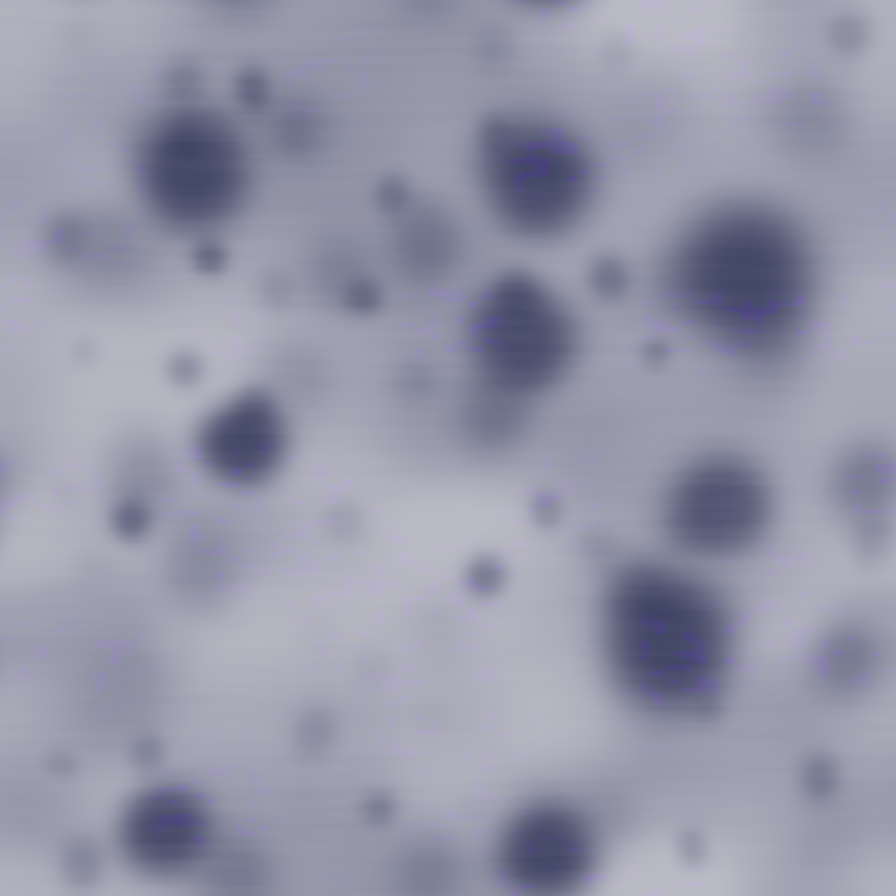
A Shadertoy shader for this texture:

```glsl
// Soft, out-of-focus indigo spots on a pale grey-lilac ground.
// Three wrapped layers of scattered blurs dim a cloudy haze; faint
// horizontal brush streaks and sparse violet flecks finish the surface.

const vec3 PALE = vec3(0.73, 0.73, 0.775);
const vec3 INDIGO = vec3(0.215, 0.235, 0.365);
const vec3 VIOLET_SHIFT = vec3(0.015, -0.025, 0.075);
const float HAZE = 0.31;
const float STREAK = 0.022;
const float WARP = 0.012;

// Integer hash: four random values in 0..1 per cell and seed
vec4 hash4(ivec2 cell, int seed) {
    uvec4 h = uvec4(cell.x, cell.y, seed, cell.x + 7 * cell.y + 31 * seed);
    h = h * 1664525u + 1013904223u;
    h.x += h.y * h.w; h.y += h.z * h.x; h.z += h.x * h.y; h.w += h.y * h.z;
    h ^= h >> 16u;
    h.x += h.y * h.w; h.y += h.z * h.x; h.z += h.x * h.y; h.w += h.y * h.z;
    return vec4(h >> 8u) / 16777216.0;
}

ivec2 wrapCell(ivec2 cell, ivec2 count) {
    return (cell + count) % count;
}

// Value noise that repeats after a whole number of cells
float tileNoise(vec2 uv, ivec2 count, int seed) {
    vec2 p = fract(uv) * vec2(count);
    ivec2 cell = ivec2(floor(p));
    vec2 f = fract(p);
    f = f * f * f * (f * (f * 6.0 - 15.0) + 10.0);
    float a = hash4(wrapCell(cell, count), seed).x;
    float b = hash4(wrapCell(cell + ivec2(1, 0), count), seed).x;
    float c = hash4(wrapCell(cell + ivec2(0, 1), count), seed).x;
    float d = hash4(wrapCell(cell + ivec2(1, 1), count), seed).x;
    return mix(mix(a, b, f.x), mix(c, d, f.x), f.y);
}

// Light left after one layer of blurred spots, one spot per cell
float spotLayer(vec2 uv, int count, vec2 radiusRange, vec2 strengthRange,
                float bias, float edge, int seed) {
    vec2 p = fract(uv) * float(count);
    ivec2 cell = ivec2(floor(p));
    float light = 1.0;
    for (int y = -1; y <= 1; y++)
    for (int x = -1; x <= 1; x++) {
        ivec2 neighbour = cell + ivec2(x, y);
        ivec2 id = wrapCell(neighbour, ivec2(count));
        vec4 place = hash4(id, seed);
        vec4 look = hash4(id, seed + 50);
        vec2 centre = vec2(neighbour) + 0.08 + 0.84 * place.xy;
        vec2 offset = (p - centre) / float(count);
        offset.y /= mix(0.95, 1.15, look.y);
        float radius = mix(radiusRange.x, radiusRange.y, place.z);
        float strength = mix(strengthRange.x, strengthRange.y, pow(look.x, bias));
        light *= 1.0 - strength * exp(-pow(length(offset) / radius, edge));
    }
    return light;
}

void mainImage(out vec4 fragColor, in vec2 fragCoord) {
    vec2 uv = fragCoord / iResolution.xy;

    // Gentle warp makes the spots slightly irregular
    vec2 bend = vec2(tileNoise(uv, ivec2(9), 1), tileNoise(uv, ivec2(9), 2)) - 0.5;
    vec2 q = uv + WARP * bend;

    // Cloudy ground
    float cloud = 0.6 * tileNoise(q, ivec2(4, 5), 3)
                + 0.4 * tileNoise(q, ivec2(8, 10), 4);
    float light = 1.0 - HAZE * smoothstep(0.1, 0.9, cloud);

    // Large dark, medium pale and small spots
    light *= spotLayer(q, 3, vec2(0.052, 0.080), vec2(0.62, 0.92), 0.7, 3.2, 11);
    light *= spotLayer(q, 5, vec2(0.038, 0.058), vec2(0.06, 0.42), 1.2, 2.4, 12);
    light *= spotLayer(q, 8, vec2(0.018, 0.029), vec2(0.0, 0.50), 1.9, 2.4, 13);
    float density = 1.0 - light;

    // Horizontal brush streaks, stronger in the dark
    float streak = 0.6 * tileNoise(q, ivec2(5, 110), 21)
                 + 0.4 * tileNoise(uv, ivec2(14, 230), 22) - 0.5;
    density += STREAK * streak * (1.0 + 3.0 * density);

    // Sparse violet flecks gathered in patches
    float patches = smoothstep(0.5, 0.8, tileNoise(uv, ivec2(8, 11), 31));
    float fleck = smoothstep(0.62, 0.85, tileNoise(q, ivec2(64, 125), 32));
    float violet = fleck * patches * mix(0.45, 1.0, smoothstep(0.1, 0.6, density));

    vec3 color = mix(PALE, INDIGO, clamp(density, 0.0, 1.0));
    fragColor = vec4(color + VIOLET_SHIFT * violet, 1.0);
}
```
